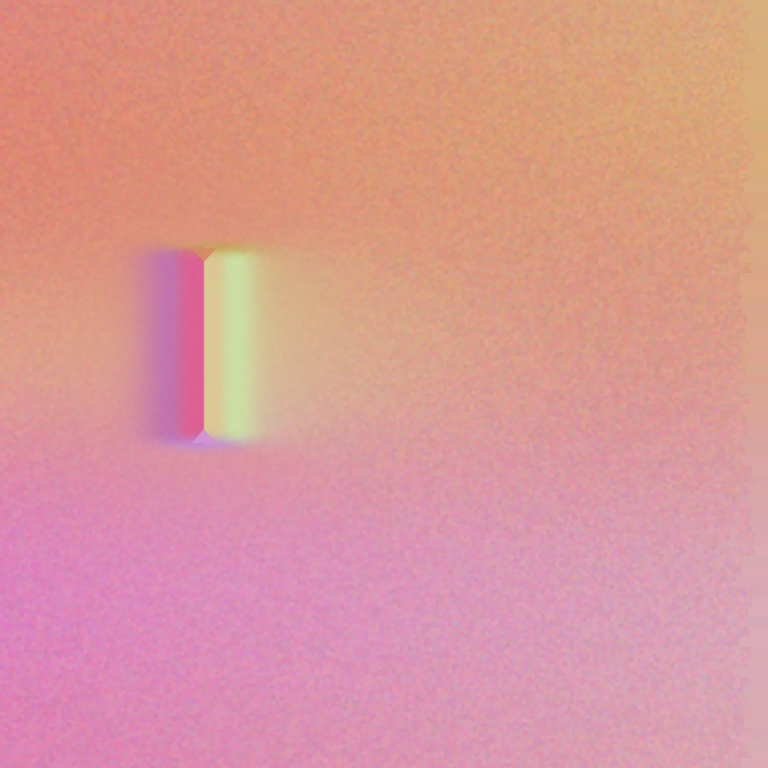
A Shadertoy shader for this background:

```glsl
// Soft coral and orchid field with a bevelled glowing bar, fine grain and a streaked right margin.

vec3 hash3(vec2 p) {
    vec3 q = fract(vec3(p.xyx) * vec3(0.1031, 0.1030, 0.0973));
    q += dot(q, q.yxz + 33.33);
    return fract((q.xxy + q.yzz) * q.zyx);
}

float bell(float x, float width) {
    return exp(-x * x / (width * width));
}

// Soft cellular noise: blends a random tint from each nearby feature point
vec3 cellGrain(vec2 p) {
    vec2 cell = floor(p);
    vec4 sum = vec4(0.0);
    for (int j = -1; j <= 1; j++)
    for (int i = -1; i <= 1; i++) {
        vec2 id = cell + vec2(i, j);
        vec3 tint = hash3(id + 17.0);
        vec2 offset = id + hash3(id + 71.0).xy - p;
        sum += vec4(tint - 0.5, 1.0) * exp(-5.0 * dot(offset, offset));
    }
    return sum.rgb / sum.w;
}

// Green follows the horizontal drift, blue the vertical one
vec3 backdrop(vec2 uv) {
    float green = 0.51 + 0.135 * uv.x + 0.02 * uv.y;
    green += 0.10 * bell(uv.y - 0.54, 0.13) * exp(-1.2 * uv.x);
    green -= 0.075 * bell(uv.x - 0.87, 0.28) * bell(uv.y - 0.54, 0.2);
    float blue = mix(0.69, 0.455, smoothstep(0.12, 0.82, uv.y));
    blue += 0.07 * bell(uv.y - 0.27, 0.17) * (1.0 - 0.5 * uv.x);
    blue += 0.03 * smoothstep(0.82, 1.0, uv.y);
    blue += 0.03 * uv.x * bell(uv.y - 0.72, 0.2);
    return vec3(0.865 - 0.012 * uv.x, green, blue);
}

// Bar centred on p = 0, with halos that spread sideways
vec3 addBar(vec3 color, vec2 p, float aa) {
    const float halfHeight = 0.127;
    float side = abs(p.x);
    float spread = 0.006 + 0.32 * max(side - 0.035, 0.0);
    float span = 1.0 - smoothstep(halfHeight - spread, halfHeight + spread, abs(p.y));

    // Right: green light, with a tan inner bevel
    float x = max(p.x, 0.0);
    vec3 right = color + vec3(-0.25, 1.0, 0.28) * 0.23 * exp(-x / 0.1);
    right = mix(right, vec3(0.80, 0.87, 0.64), bell(x - 0.042, 0.026));
    right = mix(vec3(0.86, 0.78, 0.58), right, smoothstep(0.014, 0.034, x));

    // Left: violet shade, with a magenta inner bevel
    vec3 left = mix(color, vec3(0.76, 0.45, 0.68), bell(p.x + 0.04, 0.047));
    left = mix(left, vec3(0.86, 0.38, 0.58), smoothstep(-0.045, -0.018, p.x));
    color = mix(color, mix(left, right, smoothstep(-aa, aa, p.x)), span);

    // Thin glows along both ends
    float topGlow = bell(p.y - halfHeight, 0.009) * bell(p.x - 0.025, 0.055);
    float lowGlow = bell(p.y + halfHeight, 0.010) * bell(p.x, 0.048);
    color = mix(color, vec3(0.77, 0.64, 0.33), 0.75 * topGlow);
    color = mix(color, vec3(0.73, 0.54, 0.88), 0.75 * lowGlow);

    // Triangular end bevels
    float inset = halfHeight - abs(p.y);
    float bevel = smoothstep(-aa, aa, 0.018 - 1.1 * side - inset) * smoothstep(-aa, aa, inset);
    vec3 endColor = p.y > 0.0 ? vec3(0.83, 0.55, 0.40) : vec3(0.83, 0.58, 0.83);
    return mix(color, endColor, bevel);
}

void mainImage(out vec4 fragColor, in vec2 fragCoord) {
    vec2 uv = fragCoord / iResolution.xy;
    float aa = 1.0 / iResolution.y;
    vec2 p = uv - vec2(0.2656, 0.55);
    vec3 color = addBar(backdrop(uv), p, aa);

    // Grain fades around the bar
    float calm = bell(p.x, 0.2) * bell(p.y, 0.2);
    color += 0.065 * cellGrain(uv * 190.0) * (1.0 - 0.9 * calm);

    // Smooth right margin with uneven rows
    float row = floor(uv.y * 76.0);
    vec3 jitter = hash3(vec2(row, 5.0));
    vec3 margin = backdrop(vec2(1.0, uv.y)) + vec3(0.0, 0.02, 0.005);
    margin += 0.018 * (hash3(vec2(row, 9.0)) - 0.5);
    float edge = 0.962 + 0.022 * jitter.x;
    color = mix(color, margin, smoothstep(edge - 0.002, edge + 0.002, uv.x));

    fragColor = vec4(color, 1.0);
}
```
